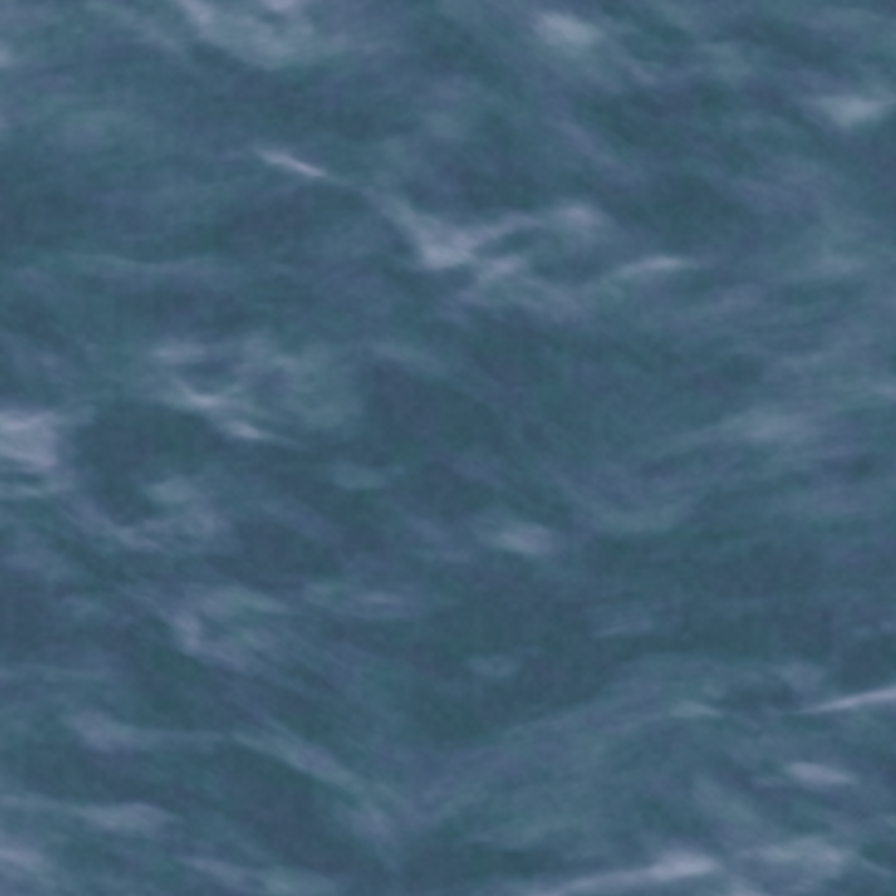
Write a Shadertoy shader that draws this texture.

```glsl
// Draws soft slate-blue sea water with wind ripples and pale, broken crests.

const vec3 DEEP  = vec3(0.226, 0.334, 0.402);
const vec3 WATER = vec3(0.256, 0.372, 0.454);
const vec3 SHEEN = vec3(0.338, 0.440, 0.522);
const vec3 CREST = vec3(0.530, 0.580, 0.670);
const vec3 TINT  = vec3(0.020, -0.011, 0.016);  // mauve to green mottling

const float FALL_ANGLE = -0.48;    // streaks running down to the right
const float RISE_ANGLE = 0.14;     // streaks running up to the right
const float BASE_TONE = 0.17;
const float SWELL_GAIN = 0.72;
const float RIPPLE_GAIN = 0.85;
const float CREST_GAIN = 0.40;
const float FLECK_GAIN = 0.50;
const float CREST_WIDTH = 0.075;
const float WARP = 0.06;
const float GRAIN_GAIN = 0.040;

float hash(vec2 p) {
    return fract(sin(dot(p, vec2(12.9898, 78.233))) * 43758.5453);
}

float noise(vec2 p) {
    vec2 cell = floor(p);
    vec2 f = fract(p);
    f = f * f * f * (f * (f * 6.0 - 15.0) + 10.0);
    float low  = mix(hash(cell), hash(cell + vec2(1.0, 0.0)), f.x);
    float high = mix(hash(cell + vec2(0.0, 1.0)), hash(cell + vec2(1.0)), f.x);
    return mix(low, high, f.y);
}

float fbm(vec2 p, int octaves) {
    float sum = 0.0, total = 0.0, gain = 1.0;
    for (int i = 0; i < octaves; i++) {
        sum += gain * noise(p);
        total += gain;
        gain *= 0.5;
        p = p * 2.03 + vec2(17.3, 9.1);
    }
    return sum / total;
}

// Coordinates along and across a streak direction, scaled by frequency
vec2 streak(vec2 p, float angle, vec2 frequency) {
    float c = cos(angle), s = sin(angle);
    return vec2(c * p.x + s * p.y, c * p.y - s * p.x) * frequency;
}

// Soft bright lines where the noise crosses its middle, broken by a mask
float crestLines(vec2 p, float angle, vec2 frequency, float seed) {
    float level = fbm(streak(p, angle, frequency) + seed, 4) - 0.5;
    float line = exp(-level * level / (CREST_WIDTH * CREST_WIDTH));
    float mask = noise(streak(p, angle, vec2(4.0, 8.0)) + seed * 1.7);
    return line * smoothstep(0.35, 0.90, mask);
}

vec3 waterColor(float tone) {
    vec3 color = mix(DEEP, WATER, clamp(tone / 0.22, 0.0, 1.0));
    color = mix(color, SHEEN, clamp((tone - 0.22) / 0.30, 0.0, 1.0));
    return mix(color, CREST, clamp((tone - 0.52) / 0.48, 0.0, 1.0));
}

void mainImage(out vec4 fragColor, in vec2 fragCoord) {
    vec2 uv = fragCoord / iResolution.y;

    // Bend the streaks so that they wander
    vec2 bend = vec2(fbm(uv * 4.0 + 3.7, 3), fbm(uv * 4.0 + 41.2, 3)) - 0.5;
    vec2 p = uv + WARP * bend;

    // Broad swell and finer wind ripples in two directions
    float swell = fbm(streak(p, -0.08, vec2(2.6, 5.5)) + 5.0, 3) - 0.5;
    float falling = fbm(streak(p, FALL_ANGLE, vec2(9.0, 24.0)) + 23.0, 4);
    float rising = fbm(streak(p, RISE_ANGLE, vec2(8.0, 24.0)) + 61.0, 4);
    float ripple = mix(falling, rising, smoothstep(0.35, 0.65, noise(uv * 3.5 + 8.0)));

    // Pale crests broken into fibres by a finer noise
    float fibre = fbm(streak(p, -0.30, vec2(16.0, 46.0)) + 83.0, 2);
    float crests = crestLines(p, FALL_ANGLE, vec2(3.2, 7.5), 13.0)
                 + crestLines(p, RISE_ANGLE, vec2(2.6, 7.5), 37.0);
    crests *= 0.15 + 1.7 * mix(ripple, fibre, 0.5);

    // Short bright flecks gathered in loose bands
    float band = smoothstep(0.35, 0.75, noise(streak(p, -0.2, vec2(2.5, 6.0)) + 29.0));
    float fleck = fbm(streak(p, -0.12, vec2(8.0, 21.0)) + 47.0, 3);
    float flecks = band * smoothstep(0.52, 0.88, fleck);

    float tone = BASE_TONE + SWELL_GAIN * swell + RIPPLE_GAIN * (ripple - 0.5)
               + CREST_GAIN * crests + FLECK_GAIN * flecks;
    vec3 color = waterColor(tone);

    // Faint colour mottling and soft grain
    float mottle = fbm(streak(uv, -0.3, vec2(24.0, 36.0)) + 71.0, 2) - 0.5;
    float grain = fbm(uv * 90.0 + 19.0, 2) - 0.5;
    color += 2.0 * TINT * mottle + GRAIN_GAIN * grain;

    fragColor = vec4(color, 1.0);
}
```
